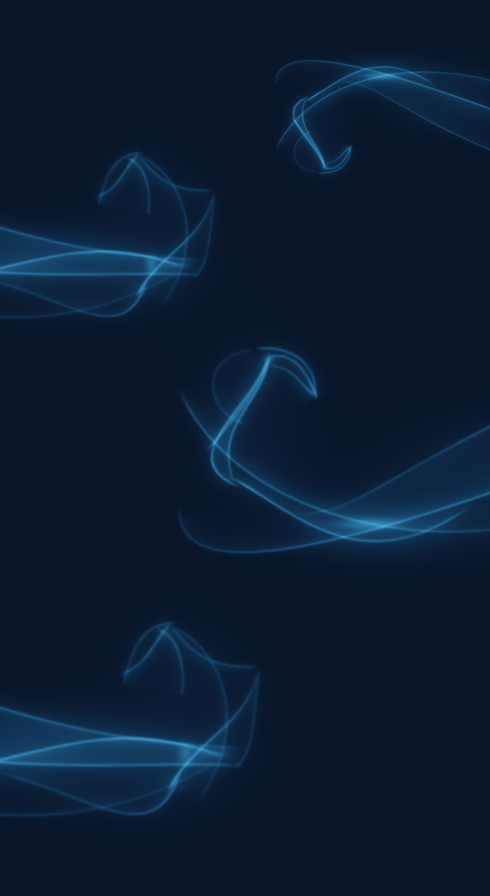
Give the GLSL for this background, as a Shadertoy shader.

```glsl
// Four wisps of blue light drift over a dark navy ground.
// Each wisp is a bundle of cubic curves; a curve glows along its line and
// sheds a soft one-sided veil. Two bundles are reused by scaling and flipping.

#define SEGMENTS 18
#define UNIT 0.1302
#define LINE_WIDTH 0.013
#define VEIL_GAIN 0.34
#define SHIMMER 0.45
#define NAVY vec3(0.034, 0.077, 0.152)
#define BLUE vec3(0.09, 0.43, 0.64)
#define CYAN vec3(0.28, 0.42, 0.30)

float hash(vec2 p) {
    vec3 q = fract(vec3(p.xyx) * 0.1031);
    q += dot(q, q.yzx + 33.33);
    return fract((q.x + q.y) * q.z);
}

float noise(vec2 p) {
    vec2 i = floor(p), f = fract(p);
    f = f * f * (3.0 - 2.0 * f);
    return mix(mix(hash(i), hash(i + vec2(1, 0)), f.x),
               mix(hash(i + vec2(0, 1)), hash(i + vec2(1, 1)), f.x), f.y);
}

vec2 bezier(vec2 a, vec2 b, vec2 c, vec2 d, float t) {
    float s = 1.0 - t;
    return s * s * s * a + 3.0 * s * t * (s * b + t * c) + t * t * t * d;
}

// Glowing curve: gain runs from start to end, veil is a signed width (left is +)
float strand(vec2 p, float px, vec2 a, vec2 b, vec2 c, vec2 d, vec2 gain, float veil) {
    float best = 1e9, along = 0.0, side = 0.0;
    vec2 from = a;
    for (int i = 1; i <= SEGMENTS; i++) {
        vec2 to = bezier(a, b, c, d, float(i) / float(SEGMENTS));
        vec2 e = to - from, r = p - from;
        float h = clamp(dot(r, e) / dot(e, e), 0.0, 1.0);
        float d2 = dot(r - e * h, r - e * h);
        if (d2 < best) {
            best = d2;
            along = (float(i) - 1.0 + h) / float(SEGMENTS);
            side = (e.x * r.y - e.y * r.x) / length(e);
        }
        from = to;
    }
    float dist = sqrt(best), w = max(LINE_WIDTH, 0.8 * px);
    float ends = smoothstep(0.0, 0.1, along) * smoothstep(1.0, 0.9, along);
    float core = exp(-best / (w * w)) + 0.25 * exp(-dist / (4.0 * w));
    float sheet = exp(-dist / max(abs(veil), 0.001)) * smoothstep(-0.02, 0.03, side * sign(veil));
    float ripple = 1.0 + SHIMMER * (noise(vec2(along * 7.0, side * 9.0) + a * 17.0) - 0.5);
    return mix(gain.x, gain.y, along) * ends * ripple * (core + VEIL_GAIN * sheet);
}

float halo(vec2 p, vec2 center, vec2 size) {
    vec2 q = (p - center) / size;
    return exp(-dot(q, q));
}

bool outside(vec2 p, vec2 center, vec2 size) {
    return any(greaterThan(abs(p - center), size));
}

// Sweeping wisp: broad sheets to the right, a hooked tip at the upper left
float sweepWisp(vec2 p, float px) {
    if (outside(p, vec2(0.1, 0.4), vec2(2.9, 2.0))) return 0.0;
    float g = 0.0;
    // Long sheets through the bright crossing
    g += strand(p, px, vec2(-1.61, 0.23), vec2(-1.75, -0.7), vec2(0.1, -0.1), vec2(2.2, 0.68), vec2(0.2, 0.5), 0.12);
    g += strand(p, px, vec2(-1.63, 1.2), vec2(-1.3, 0.3), vec2(0.2, -0.5), vec2(2.2, 0.2), vec2(0.42, 0.25), 0.13);
    g += strand(p, px, vec2(-1.2, 0.42), vec2(-0.6, 0.1), vec2(-0.05, -0.55), vec2(0.95, 0.2), vec2(0.75, 0.3), 0.1);
    g += strand(p, px, vec2(-0.65, 0.1), vec2(-0.1, 0.0), vec2(0.35, 0.65), vec2(2.2, 1.33), vec2(0.1, 0.38), -0.3);
    // Twisted neck
    g += strand(p, px, vec2(-0.84, 1.46), vec2(-0.95, 1.0), vec2(-1.75, 0.55), vec2(-1.05, 0.3), vec2(0.4, 0.6), 0.08);
    g += strand(p, px, vec2(-0.83, 1.47), vec2(-0.9, 1.0), vec2(-1.35, 0.85), vec2(-1.13, 0.32), vec2(0.55, 0.35), -0.08);
    g += strand(p, px, vec2(-0.9, 1.5), vec2(-1.5, 1.5), vec2(-1.4, 0.9), vec2(-1.0, 0.85), vec2(0.12, 0.18), 0.14);
    g += strand(p, px, vec2(-1.4, 0.6), vec2(-1.1, 0.95), vec2(-0.9, 1.2), vec2(-0.84, 1.46), vec2(0.4, 0.3), 0.08);
    // Hooked tip
    g += strand(p, px, vec2(-0.86, 1.43), vec2(-0.6, 1.5), vec2(-0.5, 1.25), vec2(-0.42, 1.06), vec2(0.35, 0.5), -0.06);
    g += strand(p, px, vec2(-0.97, 1.5), vec2(-0.7, 1.55), vec2(-0.4, 1.4), vec2(-0.45, 1.06), vec2(0.4, 0.3), -0.06);
    g += strand(p, px, vec2(-0.86, 1.36), vec2(-0.6, 1.35), vec2(-0.6, 1.2), vec2(-0.44, 1.1), vec2(0.2, 0.35), -0.05);
    // Bright nodes and surrounding haze
    g += 0.6 * halo(p, vec2(0.0, 0.0), vec2(0.26, 0.05)) + 0.5 * halo(p, vec2(-0.84, 1.42), vec2(0.04));
    g += 0.22 * halo(p, vec2(0.1, -0.02), vec2(0.6, 0.25)) + 0.13 * halo(p, vec2(1.1, 0.35), vec2(0.9, 0.5));
    return g + 0.07 * halo(p, vec2(-0.95, 0.85), vec2(0.5, 0.75));
}

// Curling wisp: layered sheets from the left, a thin curl at the upper right
float curlWisp(vec2 p, float px) {
    if (outside(p, vec2(-0.4, 0.2), vec2(1.8, 1.5))) return 0.0;
    float g = 0.0;
    // Layered sheets
    g += strand(p, px, vec2(-1.7, 0.48), vec2(-0.9, 0.2), vec2(-0.3, 0.1), vec2(0.47, 0.07), vec2(0.5, 0.22), -0.2);
    g += strand(p, px, vec2(-1.7, -0.1), vec2(-0.7, 0.15), vec2(-0.4, 0.25), vec2(0.32, 0.0), vec2(0.55, 0.5), -0.1);
    g += strand(p, px, vec2(-1.7, 0.0), vec2(-0.8, -0.1), vec2(-0.1, -0.02), vec2(0.45, -0.06), vec2(0.4, 0.3), 0.12);
    g += strand(p, px, vec2(-1.4, -0.1), vec2(-0.7, -0.25), vec2(-0.2, -0.75), vec2(-0.02, -0.04), vec2(0.15, 0.4), 0.12);
    g += strand(p, px, vec2(-1.7, -0.38), vec2(-0.9, -0.5), vec2(-0.3, -0.35), vec2(0.28, 0.0), vec2(0.17, 0.12), 0.12);
    // Thin curl
    g += strand(p, px, vec2(-0.14, -0.27), vec2(0.05, 0.15), vec2(0.45, 0.2), vec2(0.55, 0.69), vec2(0.65, 0.1), -0.05);
    g += strand(p, px, vec2(0.56, 0.67), vec2(0.2, 0.65), vec2(0.05, 0.75), vec2(-0.12, 0.99), vec2(0.2, 0.25), 0.06);
    g += strand(p, px, vec2(-0.13, 0.98), vec2(0.3, 0.8), vec2(0.5, 0.2), vec2(0.05, -0.38), vec2(0.2, 0.15), -0.1);
    g += strand(p, px, vec2(0.54, 0.67), vec2(0.5, 0.3), vec2(0.5, 0.0), vec2(0.35, -0.08), vec2(0.12, 0.2), -0.1);
    g += strand(p, px, vec2(-0.22, 0.95), vec2(-0.02, 0.9), vec2(0.0, 0.6), vec2(-0.03, 0.44), vec2(0.35, 0.15), -0.07);
    g += strand(p, px, vec2(-0.1, 0.99), vec2(-0.25, 0.85), vec2(-0.25, 0.7), vec2(-0.49, 0.6), vec2(0.35, 0.3), 0.06);
    g += strand(p, px, vec2(-0.05, 0.99), vec2(-0.35, 1.0), vec2(-0.4, 0.75), vec2(-0.46, 0.52), vec2(0.25, 0.18), 0.08);
    // Bright nodes and surrounding haze
    g += 0.45 * halo(p - vec2(0.0, 0.03), vec2(0.0), vec2(0.05, 0.08)) + 0.3 * halo(p, vec2(0.23, 0.03), vec2(0.09, 0.03));
    g += 0.24 * halo(p, vec2(-1.3, 0.1), vec2(0.9, 0.24)) + 0.08 * halo(p, vec2(-0.3, 0.0), vec2(0.7, 0.4));
    return g + 0.05 * halo(p, vec2(0.0, 0.6), vec2(0.5, 0.45));
}

void mainImage(out vec4 fragColor, in vec2 fragCoord) {
    vec2 p = fragCoord / iResolution.y / UNIT;
    float px = 1.0 / (iResolution.y * UNIT);

    // Place the wisps: the small sweep is mirrored top to bottom
    float light = sweepWisp(p - vec2(0.410, 0.415) / UNIT, px);
    light += sweepWisp((p - vec2(0.423, 0.915) / UNIT) * vec2(1, -1) / 0.55, px / 0.55);
    light += curlWisp(p - vec2(0.169, 0.7005) / UNIT, px);
    light += curlWisp((p - vec2(0.207, 0.154) / UNIT) / 1.17, px / 1.17);

    // Tone: blue saturates first, then the brightest cores turn cyan
    float soft = 1.0 - exp(-light);
    vec3 color = NAVY + BLUE * soft + CYAN * soft * soft * soft;
    fragColor = vec4(color, 1.0);
}
```
